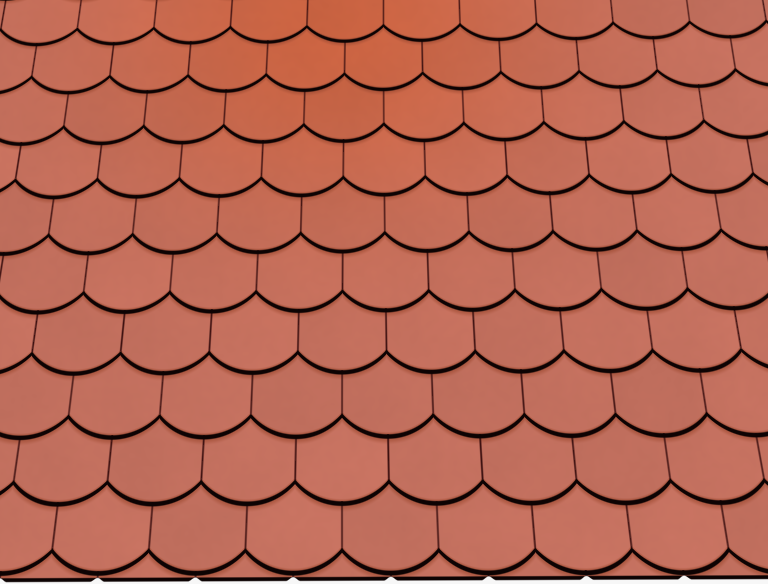
Reproduce this texture procedurally as a WebGL 1 fragment shader.

```glsl
precision highp float;
// Clay roof of overlapping round-ended tiles, seen in slight perspective above a pale eave.

uniform vec2 u_resolution;

// Lengths are in canvas widths, or in rows and tile pitches where noted.
#define FIRST_ROW 0.0312    // depth of the first row of cusps below the top
#define ROW_STEP 0.0605     // row spacing at the first row
#define ROW_GROWTH 0.0017   // quadratic growth of the row spacing
#define SCALLOP_RADIUS 0.668 // in tile pitches
#define SCALLOP_STRETCH 1.44 // rows per pitch of scallop depth
#define EDGE_THICKNESS 0.068 // in rows
#define SEAM_HALF_WIDTH 0.010 // in tile pitches
#define TINT_VARIATION 0.045
#define EAVE_LEVEL 0.756

const vec3 CLAY = vec3(0.765, 0.440, 0.372);
const vec3 SUNLIT_CLAY = vec3(0.800, 0.385, 0.245);
const vec3 RIM_BROWN = vec3(0.63, 0.30, 0.20);
const vec3 SEAM_BROWN = vec3(0.23, 0.06, 0.06);
const vec3 EDGE_BLACK = vec3(0.05, 0.01, 0.01);
const vec3 SKY_WHITE = vec3(0.97);

float hash(vec2 p) {
  vec3 q = fract(vec3(p.xyx) * 0.1031);
  q += dot(q, q.yzx + 33.33);
  return fract((q.x + q.y) * q.z);
}

vec2 gradient(vec2 cell) {
  float angle = 6.2832 * hash(cell);
  return vec2(cos(angle), sin(angle));
}

float gradientNoise(vec2 p) {
  vec2 i = floor(p), f = fract(p);
  vec2 s = f * f * f * (f * (f * 6.0 - 15.0) + 10.0);
  vec2 e = vec2(1.0, 0.0);
  float low = mix(dot(gradient(i), f), dot(gradient(i + e.xy), f - e.xy), s.x);
  float high = mix(dot(gradient(i + e.yx), f - e.yx),
                   dot(gradient(i + e.xx), f - e.xx), s.x);
  return mix(low, high, s.y);
}

// Alternate rows are shifted by half a tile.
float tileCoord(float u, float row) {
  return u + 0.5 * mod(row, 2.0);
}

// Drop of the round tile end below its cusps, in rows.
float scallop(float u, float row) {
  float c = fract(tileCoord(u, row)) - 0.5;
  float r2 = SCALLOP_RADIUS * SCALLOP_RADIUS;
  return SCALLOP_STRETCH * (sqrt(r2 - c * c) - sqrt(r2 - 0.25));
}

// Coverage of the dark tile edge, from the depth below the scallop.
float edgeBand(float depth, float soft) {
  return smoothstep(-soft, soft, depth)
       * (1.0 - smoothstep(EDGE_THICKNESS - soft, EDGE_THICKNESS + soft, depth));
}

void main() {
  // Position measured right and down from the upper left corner.
  vec2 pos = vec2(gl_FragCoord.x, u_resolution.y - gl_FragCoord.y) / u_resolution.x;
  float soft = max(0.0012, 0.8 / u_resolution.x);

  // Perspective: v counts rows downwards, u counts tiles from the middle.
  float level = pos.y + (0.012 - 0.0145 * pos.y) * (pos.x - 0.5);
  float slope = sqrt(max(ROW_STEP * ROW_STEP
                         + 4.0 * ROW_GROWTH * (level - FIRST_ROW), 1e-5));
  float v = (slope - ROW_STEP) / (2.0 * ROW_GROWTH);
  float pitch = 0.0996 + v * (0.00207 + 0.0000924 * v);
  float u = (pos.x - 0.4993 - 0.00011 * v * v) / pitch;
  float softRows = soft / slope;

  // The visible tile and its distance to the scallops around it.
  float upper = floor(v);
  float below = v - upper - scallop(u, upper);
  float above = v - upper - 1.0 - scallop(u, upper + 1.0);
  float row = upper + step(0.0, below);
  float across = tileCoord(u, row);
  vec2 tile = vec2(floor(across), row);

  // Clay: warm glow near the top, a tint per tile, faint mottling.
  vec2 glowPos = (pos - vec2(0.43, 0.03)) / vec2(0.30, 0.24);
  vec3 color = mix(CLAY, SUNLIT_CLAY, 0.9 * exp(-dot(glowPos, glowPos)));
  color *= 1.0 + TINT_VARIATION * (hash(tile + 40.0) - 0.5);
  color *= 1.0 + 0.02 * gradientNoise(pos * 14.0) + 0.012 * gradientNoise(pos * 75.0);
  color *= 1.0 + 0.02 * (fract(across) - 0.5);

  // Brown rim above each edge and soft shadow beneath it.
  float rim = smoothstep(-0.045, 0.0, below) * (1.0 - step(0.0, below));
  float shadow = step(0.0, below)
               * (1.0 - smoothstep(EDGE_THICKNESS, EDGE_THICKNESS + 0.10, below));
  color = mix(color, RIM_BROWN, 0.65 * max(rim, shadow));

  // Seams between neighbours, then the thick round edges.
  float seamDistance = 0.5 - abs(fract(across) - 0.5);
  float softTiles = soft / pitch;
  float seam = 1.0 - smoothstep(SEAM_HALF_WIDTH - softTiles,
                                SEAM_HALF_WIDTH + softTiles, seamDistance);
  color = mix(color, SEAM_BROWN, seam * (0.75 + 0.25 * hash(tile + 9.0)));
  float edge = max(edgeBand(below, softRows), edgeBand(above, softRows));
  color = mix(color, EDGE_BLACK, edge);

  // Eave: dark underside with small notches where the last tiles meet.
  float eave = EAVE_LEVEL - 0.004 * (pos.x - 0.5);
  float notch = 0.005 * (1.0 - smoothstep(0.0, 0.075, abs(fract(u + 0.5) - 0.5)));
  color = mix(color, EDGE_BLACK, smoothstep(-soft, soft, pos.y - eave + 0.005));
  color = mix(color, SKY_WHITE, smoothstep(-soft, soft, pos.y - eave + notch));

  gl_FragColor = vec4(color, 1.0);
}
```
